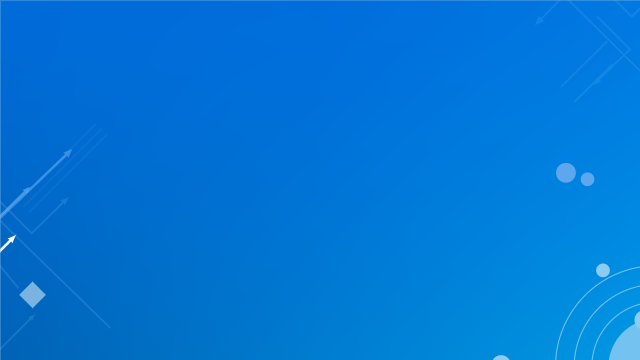
Write a Shadertoy shader that draws this background.

```glsl
// Blue gradient backdrop with faint diagonal arrows, bubbles, a diamond and corner rings.

// Gradient stops: left, middle, right
const vec3 TOP_L = vec3(0.0, 0.422, 0.850);
const vec3 TOP_M = vec3(0.0, 0.428, 0.862);
const vec3 TOP_R = vec3(0.0, 0.475, 0.885);
const vec3 LOW_L = vec3(0.0, 0.385, 0.710);
const vec3 LOW_M = vec3(0.0, 0.490, 0.815);
const vec3 LOW_R = vec3(0.0, 0.595, 0.890);
const float FALLOFF = 1.25;

const vec3 ICE = vec3(0.55, 0.80, 0.95);
const vec3 SKY = vec3(0.37, 0.65, 0.93);
const vec3 DISC = vec3(0.45, 0.76, 0.94);
const vec3 STEEL = vec3(0.48, 0.70, 0.88);
const vec3 LINE = vec3(0.40, 0.68, 0.95);

const vec2 RING_CENTER = vec2(1.824, -0.019);
const float DISC_RADIUS = 0.134;
const float RING_WIDTH = 0.0030;
const float FAINT = 0.20;
const float THIN = 0.0050;
const float STREAK_AMOUNT = 0.004;

float pixel;

float hash(vec2 p) {
    return fract(sin(dot(p, vec2(41.3, 289.1))) * 4375.85);
}

float noise(vec2 p) {
    vec2 i = floor(p), f = fract(p);
    f = f * f * (3.0 - 2.0 * f);
    return mix(mix(hash(i), hash(i + vec2(1, 0)), f.x),
               mix(hash(i + vec2(0, 1)), hash(i + vec2(1, 1)), f.x), f.y);
}

// Blend a colour in wherever the signed distance is negative
void paint(inout vec3 col, float dist, vec3 tint, float alpha) {
    col = mix(col, tint, alpha * clamp(0.5 - dist / pixel, 0.0, 1.0));
}

float circle(vec2 p, vec2 center, float radius) {
    return length(p - center) - radius;
}

float segment(vec2 p, vec2 a, vec2 b, float width) {
    vec2 pa = p - a, ba = b - a;
    return length(pa - ba * clamp(dot(pa, ba) / dot(ba, ba), 0.0, 1.0)) - 0.5 * width;
}

// Shaft joined to a triangular head
float arrow(vec2 p, vec2 tail, vec2 tip, float width, float head) {
    vec2 dir = normalize(tip - tail), q = tip - p;
    float along = dot(q, dir);
    float across = abs(q.x * dir.y - q.y * dir.x);
    float headDist = max((across - 0.4 * along) * 0.93, along - head);
    return min(segment(p, tail, tip - dir * head * 0.5, width), headDist);
}

vec3 backdrop(vec2 uv) {
    float l = clamp(uv.x * 2.0, 0.0, 1.0), r = clamp(uv.x * 2.0 - 1.0, 0.0, 1.0);
    vec3 top = mix(mix(TOP_L, TOP_M, l), TOP_R, r);
    vec3 low = mix(mix(LOW_L, LOW_M, l), LOW_R, r);
    return mix(low, top, 1.0 - pow(1.0 - uv.y, FALLOFF));
}

void mainImage(out vec4 fragColor, in vec2 fragCoord) {
    pixel = 1.0 / iResolution.y;
    vec2 p = fragCoord * pixel;
    vec3 col = backdrop(fragCoord / iResolution.xy);

    // Barely visible diagonal streaks
    col.yz += STREAK_AMOUNT * (noise(vec2(p.x + p.y, 6.0 * (p.x - p.y)) * 2.5) - 0.5);

    // Left arrows and lines
    float d = arrow(p, vec2(0.088, 0.352), vec2(0.190, 0.452), THIN, 0.022);
    d = min(d, arrow(p, vec2(0.0, 0.03), vec2(0.097, 0.127), THIN, 0.018));
    d = min(d, segment(p, vec2(-0.01, 0.397), vec2(0.305, 0.090), THIN));
    d = min(d, segment(p, vec2(-0.01, 0.450), vec2(0.088, 0.352), THIN));
    d = min(d, segment(p, vec2(-0.01, 0.274), vec2(0.050, 0.201), THIN));
    paint(col, d, LINE, FAINT * 1.2);
    for (float i = 0.0; i < 3.0; i++) {
        vec2 start = vec2(0.05 + 0.016 * i, 0.44 - 0.014 * i);
        paint(col, segment(p, start, start + 0.215, 0.004), LINE, FAINT * 0.6);
    }
    paint(col, arrow(p, vec2(-0.01, 0.385), vec2(0.201, 0.586), 0.007, 0.024), LINE, 0.55);
    paint(col, arrow(p, vec2(-0.01, 0.390), vec2(0.083, 0.481), 0.006, 0.020), LINE, 0.65);
    paint(col, arrow(p, vec2(-0.01, 0.293), vec2(0.044, 0.347), 0.007, 0.022), vec3(1), 1.0);

    // Upper right arrows and lines
    d = arrow(p, vec2(1.560, 1.005), vec2(1.486, 0.930), THIN, 0.026);
    d = min(d, arrow(p, vec2(1.750, 0.863), vec2(1.648, 0.764), THIN, 0.022));
    d = min(d, segment(p, vec2(1.574, 1.005), vec2(1.785, 0.796), THIN));
    d = min(d, segment(p, vec2(1.560, 0.760), vec2(1.685, 0.884), THIN));
    d = min(d, segment(p, vec2(1.597, 0.718), vec2(1.700, 0.820), THIN));
    for (float i = 0.0; i < 2.0; i++) {
        vec2 bend = vec2(1.750 + 0.005 * i, 0.863 + 0.091 * i);
        d = min(d, segment(p, bend - vec2(0.09, -0.09), bend, THIN));
    }
    d = min(d, segment(p, vec2(1.755, 0.954), vec2(1.785, 0.984), THIN));
    paint(col, d, LINE, FAINT);

    // Diamond and bubbles
    vec2 q = abs(p - vec2(0.0905, 0.181));
    paint(col, (q.x + q.y - 0.037) * 0.707, STEEL, 1.0);
    paint(col, circle(p, vec2(1.572, 0.520), 0.0275), SKY, 1.0);
    paint(col, circle(p, vec2(1.632, 0.502), 0.0190), SKY, 1.0);
    paint(col, circle(p, vec2(1.675, 0.249), 0.0190), ICE, 1.0);
    paint(col, circle(p, vec2(1.392, -0.013), 0.0265), ICE, 1.0);

    // Corner disc, rings and the bubble on its rim
    paint(col, circle(p, RING_CENTER, DISC_RADIUS), DISC, 1.0);
    for (float i = 1.0; i < 4.0; i++) {
        float radius = DISC_RADIUS + 0.0445 * i + 0.0015 * i * i;
        paint(col, abs(circle(p, RING_CENTER, radius)) - 0.5 * RING_WIDTH, ICE, 0.8);
    }
    paint(col, circle(p, vec2(1.790, 0.111), 0.0275), ICE, 1.0);

    // Pale hairline on the top and left edges
    paint(col, min(p.x, 1.0 - p.y) - 0.0022, STEEL, 0.5);
    fragColor = vec4(col, 1.0);
}
```
